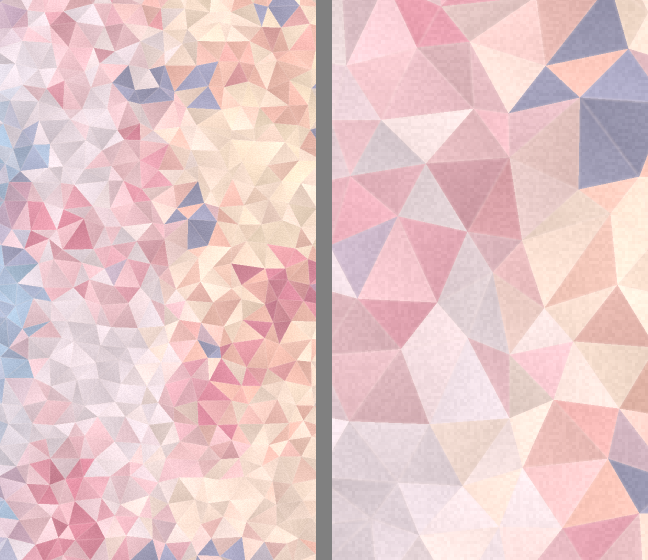
Left: the whole. Right: its middle third, enlarged.
Give the GLSL for this background, as a Shadertoy shader.

```glsl
// Pastel low-poly mosaic: a jittered, staggered grid of points is joined into
// triangles, and each facet takes one colour from soft noise fields plus chance.
// Cool lilac on the left drifts to warm cream on the right, with darker clusters.

const vec2  GRID         = vec2(14.0, 16.0); // points per canvas width
const float JITTER       = 0.62;             // full range of point displacement
const float CLUSTER_FREQ = 4.6;              // accent clusters per canvas width
const float CLUSTERING   = 0.62;             // 0 = scattered accents, 1 = patches
const float FACET_LIGHT  = 0.085;            // brightness range between facets
const float FACET_SLOPE  = 0.045;            // shading inside a facet
const float SEAM_WIDTH   = 0.045;            // in grid units
const float SEAM_LIGHT   = 0.20;
const float GRAIN        = 0.022;
const float GRAIN_FREQ   = 288.0;

const vec3 CREAM  = vec3(0.970, 0.870, 0.815);
const vec3 BUTTER = vec3(0.980, 0.890, 0.770);
const vec3 LILAC  = vec3(0.915, 0.855, 0.880);
const vec3 PINK   = vec3(0.930, 0.765, 0.790);
const vec3 SALMON = vec3(0.955, 0.755, 0.700);
const vec3 ROSE   = vec3(0.850, 0.550, 0.620);
const vec3 SLATE  = vec3(0.640, 0.630, 0.730);
const vec3 SKY    = vec3(0.690, 0.780, 0.870);
const vec3 SEAM   = vec3(0.985, 0.900, 0.880);

struct Facet { vec2 centre; vec2 id; float edge; };

float hash(vec2 p) {
    return fract(sin(dot(p, vec2(127.1, 311.7))) * 43758.5453);
}

float noise(vec2 p) {
    vec2 i = floor(p), f = fract(p);
    f = f * f * (3.0 - 2.0 * f);
    return mix(mix(hash(i), hash(i + vec2(1, 0)), f.x),
               mix(hash(i + vec2(0, 1)), hash(i + vec2(1, 1)), f.x), f.y);
}

float cross2(vec2 a, vec2 b) { return a.x * b.y - a.y * b.x; }

// Staggered grid point with random displacement
vec2 meshPoint(vec2 id) {
    vec2 offset = vec2(hash(id), hash(id + 57.3)) - 0.5;
    return id + vec2(0.5 * mod(id.y, 2.0), 0.0) + JITTER * offset;
}

// Distance to the nearest side, positive inside a counter-clockwise triangle
float insideDistance(vec2 p, vec2 a, vec2 b, vec2 c) {
    return min(cross2(normalize(b - a), p - a),
           min(cross2(normalize(c - b), p - b),
               cross2(normalize(a - c), p - c)));
}

void tryFacet(inout Facet best, vec2 p, vec2 a, vec2 b, vec2 c, vec2 id) {
    float d = insideDistance(p, a, b, c);
    if (d > best.edge) best = Facet((a + b + c) / 3.0, id, d);
}

// Facet holding p: nearby quads, each cut along its Delaunay diagonal
Facet findFacet(vec2 p) {
    Facet best = Facet(p, floor(p), -1e3);
    for (int y = -1; y <= 1; y++)
    for (int x = -2; x <= 1; x++) {
        vec2 id = floor(p) + vec2(x, y);
        vec2 a = meshPoint(id),              b = meshPoint(id + vec2(1, 0));
        vec2 c = meshPoint(id + vec2(1, 1)), d = meshPoint(id + vec2(0, 1));
        vec2 ba = a - b, bc = c - b, da = a - d, dc = c - d;
        float sinSum = cross2(bc, ba) * dot(da, dc) + dot(bc, ba) * cross2(da, dc);
        bool cutAC = sinSum > 0.0;
        tryFacet(best, p, a, b, cutAC ? c : d, 2.0 * id);
        tryFacet(best, p, cutAC ? a : b, c, d, 2.0 * id + 1.0);
    }
    return best;
}

// Flat colour of a facet; pos is its centre in canvas widths
vec3 facetColour(vec2 pos, vec2 id, float height) {
    float r1 = hash(id + 11.0), r2 = hash(id + 23.0), r3 = hash(id + 37.0);
    float drift = noise(pos * 2.5 + 3.0) - 0.5;
    float rise = pos.y / height - 0.5;
    float x = pos.x + 0.35 * drift;

    // Pale ground, yellower towards the upper right
    float warm = smoothstep(0.2, 0.58, x + 0.3 * (r1 - 0.5));
    vec3 ground = mix(CREAM, BUTTER, 0.75 * r2 * smoothstep(0.45, 1.1, x + 0.5 * rise));
    vec3 col = mix(LILAC, ground, warm);

    // Blush and rose clusters
    float blush = mix(r3, noise(pos * CLUSTER_FREQ + 17.0), CLUSTERING);
    vec3 blushTint = mix(PINK, SALMON, smoothstep(0.35, 0.75, x + 0.35 * rise + 0.3 * (r2 - 0.5)));
    col = mix(col, blushTint, smoothstep(0.48, 0.63, blush));
    col = mix(col, ROSE, smoothstep(0.67, 0.84, blush));

    // Slate clusters and a blue left border
    float cool = mix(r1, noise(pos * CLUSTER_FREQ + 41.0), CLUSTERING);
    cool += 0.16 * smoothstep(0.3, 0.0, pos.x);
    vec3 coolTint = mix(SLATE, SKY, smoothstep(0.4, 0.0, pos.x) * r2);
    col = mix(col, coolTint, smoothstep(0.70, 0.84, cool));
    col = mix(col, SKY, 0.7 * r3 * smoothstep(0.13, 0.0, pos.x));

    return col * (1.0 + FACET_LIGHT * (hash(id + 53.0) - 0.5) * 2.0);
}

vec3 mosaic(vec2 pos, float height) {
    vec2 p = pos * GRID;
    Facet f = findFacet(p);
    vec3 col = facetColour(f.centre / GRID, f.id, height);
    float angle = 6.2832 * hash(f.id + 71.0);
    col += FACET_SLOPE * dot(p - f.centre, vec2(cos(angle), sin(angle)));
    return mix(col, SEAM, SEAM_LIGHT * (1.0 - smoothstep(0.0, SEAM_WIDTH, f.edge)));
}

void mainImage(out vec4 fragColor, in vec2 fragCoord) {
    float height = iResolution.y / iResolution.x;
    vec3 col = vec3(0.0);
    for (int i = 0; i < 4; i++) { // 2 x 2 samples smooth the facet edges
        vec2 shift = vec2(i % 2, i / 2) * 0.5 - 0.25;
        col += 0.25 * mosaic((fragCoord + shift) / iResolution.x, height);
    }
    col += GRAIN * (hash(floor(fragCoord / iResolution.x * GRAIN_FREQ)) - 0.5) * 2.0;
    fragColor = vec4(clamp(col, 0.0, 1.0), 1.0);
}
```
